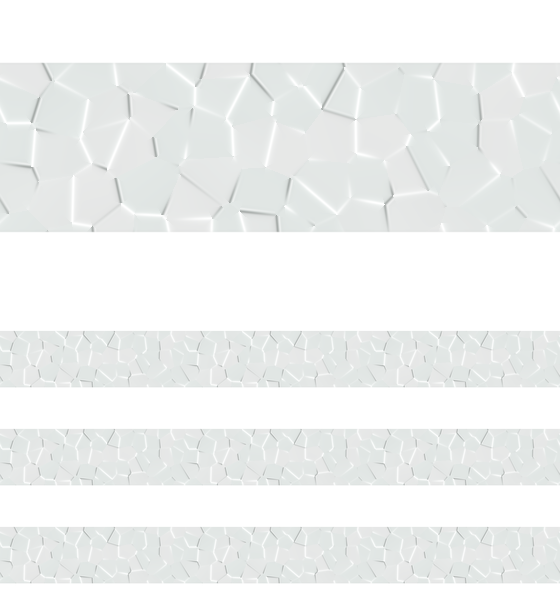
Top, the tile; bottom, the same tile 3 across and 3 down.
Give the GLSL for this texture, as a WebGL 1 fragment shader.

```glsl
precision highp float;

uniform vec2 u_resolution;

const vec2 GRID = vec2(14.0, 7.0);         // whole facets per canvas
const vec2 BAND = vec2(0.211, 0.786);      // bottom and top of the relief
const vec2 LIGHT = vec2(0.92, 0.39);
const vec3 PAPER = vec3(1.0);
const vec3 COOL = vec3(0.882, 0.902, 0.895);
const vec3 NEUTRAL = vec3(0.904, 0.908, 0.906);
const vec3 SHADOW = vec3(0.62, 0.64, 0.63);

// Sine-free hash of a cell, wrapped on the grid
vec3 hashCell(vec2 cell, float seed) {
    vec2 wrapped = floor(mod(cell + 0.5, GRID));
    vec3 q = fract((wrapped.xyx + seed) * vec3(0.1031, 0.1030, 0.0973));
    q += dot(q, q.yxz + 33.33);
    return fract((q.xxy + q.yzz) * q.zyx);
}

vec2 siteOf(vec2 cell) {
    return cell + 0.06 + 0.88 * hashCell(cell, 7.3).xy;
}

// Height of a tilted facet at an offset from its site
float facetHeight(vec2 cell, vec2 offset) {
    vec3 plane = hashCell(cell, 41.7) * 2.0 - 1.0;
    return dot(plane.xy, offset) * 0.9 + plane.z * 0.55;
}

vec3 facetColor(vec2 cell, vec2 offset) {
    vec3 rnd = hashCell(cell, 83.1);
    vec3 tone = mix(COOL, NEUTRAL, smoothstep(0.2, 0.9, rnd.x));
    return tone + 0.022 * dot(rnd.yz - 0.5, offset);
}

// Nearest facet to a point
vec2 nearestCell(vec2 p) {
    vec2 best = floor(p);
    float bestDist = 100.0;
    for (int j = -2; j <= 2; j++) {
        for (int i = -2; i <= 2; i++) {
            vec2 cell = floor(p) + vec2(float(i), float(j));
            vec2 away = siteOf(cell) - p;
            float dist = dot(away, away);
            if (dist < bestDist) {
                bestDist = dist;
                best = cell;
            }
        }
    }
    return best;
}

// Distance to the closest border, and the facet beyond it
float borderDistance(vec2 p, vec2 home, out vec2 neighbour) {
    vec2 a = siteOf(home) - p;
    float border = 100.0;
    neighbour = home;
    for (int j = -2; j <= 2; j++) {
        for (int i = -2; i <= 2; i++) {
            if (i == 0 && j == 0) continue;
            vec2 cell = home + vec2(float(i), float(j));
            vec2 b = siteOf(cell) - p;
            float dist = dot(0.5 * (a + b), normalize(b - a));
            if (dist < border) {
                border = dist;
                neighbour = cell;
            }
        }
    }
    return border;
}

float ridge(float x, float width) {
    return exp(-x * x / (width * width));
}

// Facets joined by lit and shaded steps
vec3 relief(vec2 p) {
    vec2 neighbour;
    vec2 home = nearestCell(p);
    float border = borderDistance(p, home, neighbour);
    vec2 a = siteOf(home);
    vec2 b = siteOf(neighbour);

    float drop = facetHeight(home, p - a) - facetHeight(neighbour, p - b);
    float slope = drop * dot(normalize(b - a), LIGHT) + 0.08;
    float lit = smoothstep(0.02, 0.50, slope);
    float shaded = smoothstep(0.10, 0.70, -slope);
    float side = border * sign(drop);

    vec3 color = facetColor(home, p - a);
    color += 0.035 * (lit - shaded) * ridge(border, 0.11);
    color = mix(color, PAPER, 0.55 * shaded * ridge(side - 0.065, 0.028));
    color = mix(color, SHADOW, 0.85 * shaded * ridge(border, 0.032));
    return mix(color, PAPER, lit * ridge(border, 0.036));
}

void main() {
    vec2 uv = gl_FragCoord.xy / u_resolution;
    float blur = 1.0 / u_resolution.y;
    float inside = min(uv.y - BAND.x, BAND.y - uv.y);

    // Relief band with a faintly darker rim on plain paper
    vec3 color = relief(uv * GRID) - 0.025 * ridge(inside, 0.005);
    color = mix(PAPER, color, smoothstep(-blur, blur, inside));
    gl_FragColor = vec4(clamp(color, 0.0, 1.0), 1.0);
}
```
